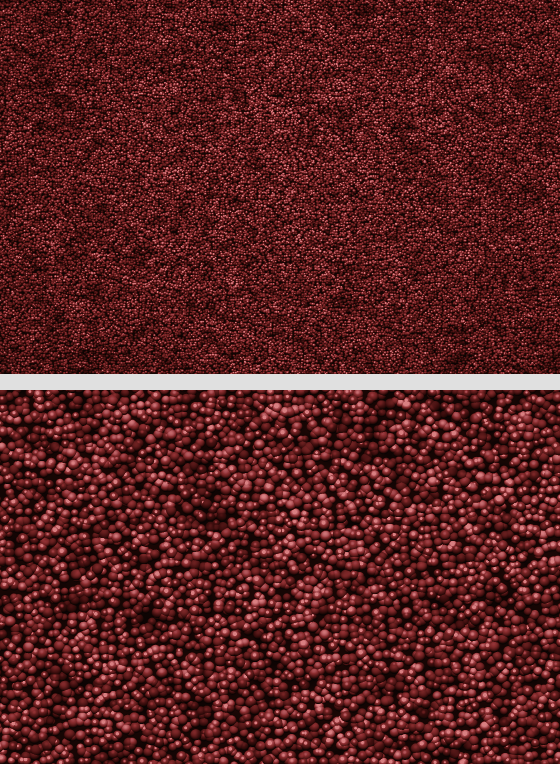
Top: the whole. Bottom: its middle third, enlarged.
Reproduce this texture procedurally as a WebGL 2 fragment shader.

```glsl
#version 300 es
precision highp float;
// Fine dark red granulate: small overlapping round beads lit from above.
// Each bead is a shaded dome in a jittered grid; stretched noise adds wavy
// clumps and crevices, and a tone ramp turns brightness into colour.

uniform vec2 u_resolution;
out vec4 fragColor;

const float BEADS_PER_HEIGHT = 148.0;
const int SAMPLES = 3;
const vec3 LIGHT = vec3(-0.08, 0.55, 0.83);

// Integer hash: three random values in 0..1 for a grid cell
vec3 hash3(vec2 cell, uint seed) {
  uvec3 v = uvec3(ivec3(ivec2(cell), 0)) + uvec3(4096u, 4096u, seed);
  v = v * 1664525u + 1013904223u;
  v.x += v.y * v.z;
  v.y += v.z * v.x;
  v.z += v.x * v.y;
  v ^= v >> 16u;
  v.x += v.y * v.z;
  v.y += v.z * v.x;
  v.z += v.x * v.y;
  return vec3(v >> 8u) / 16777216.0;
}

float valueNoise(vec2 p, uint seed) {
  vec2 cell = floor(p);
  vec2 f = fract(p);
  f = f * f * (3.0 - 2.0 * f);
  float low = mix(hash3(cell, seed).x, hash3(cell + vec2(1, 0), seed).x, f.x);
  float high = mix(hash3(cell + vec2(0, 1), seed).x, hash3(cell + 1.0, seed).x, f.x);
  return mix(low, high, f.y);
}

// Brightness of the topmost bead at p, one bead per grid cell
float beadTone(vec2 p, uint seed) {
  vec2 home = floor(p);
  float top = -1.0;
  float tone = 0.08;
  for (int y = -1; y <= 1; y++) {
    for (int x = -1; x <= 1; x++) {
      vec2 cell = home + vec2(x, y);
      vec3 place = hash3(cell, seed);
      vec3 look = hash3(cell, seed + 1u);
      float radius = mix(0.50, 0.78, place.z);
      vec2 n = (p - cell - mix(vec2(0.04), vec2(0.96), place.xy)) / radius;
      float d2 = dot(n, n);
      if (d2 >= 1.0) continue;
      float dome = sqrt(1.0 - d2);
      float height = dome * radius + 0.35 * look.x;
      if (height > top) {
        top = height;
        float diffuse = max(dot(vec3(n, dome), LIGHT), 0.0);
        float glint = smoothstep(0.45, 0.1, length(n - vec2(-0.1, 0.3)));
        tone = 0.04 + 0.49 * diffuse * mix(0.68, 1.32, look.y)
             + 0.6 * glint * look.z * look.z;
      }
    }
  }
  return tone;
}

// Small wavy clumps, wider than high, with thin darker crevices
float clumpShade(vec2 p) {
  vec2 sway = vec2(valueNoise(p * 12.0, 21u), valueNoise(p * 14.0, 22u)) - 0.5;
  vec2 q = p + sway * vec2(0.05, 0.05);
  float n = 0.45 * valueNoise(q * vec2(36.0, 74.0), 23u)
          + 0.55 * valueNoise(q * vec2(72.0, 125.0), 24u);
  float crevice = smoothstep(0.4, 0.2, n);
  return 1.02 + 0.75 * (n - 0.5) - 0.16 * crevice;
}

// Broad light: brighter towards the upper middle, falling off at the corners
float broadLight(vec2 uv, vec2 p) {
  vec2 c = (uv - vec2(0.54, 0.56)) * vec2(1.0, 0.9);
  float mottle = valueNoise(p * 5.0, 31u) - 0.5;
  return 1.08 - 0.5 * dot(c, c) + 0.04 * mottle;
}

// Colour ramp whose stops are ordered by their red value
vec3 toneColour(float tone) {
  vec3 stops[8] = vec3[8](
    vec3(0.03, 0.01, 0.01), vec3(0.12, 0.03, 0.02),
    vec3(0.23, 0.05, 0.05), vec3(0.33, 0.09, 0.09),
    vec3(0.43, 0.13, 0.13), vec3(0.55, 0.18, 0.19),
    vec3(0.63, 0.27, 0.29), vec3(0.85, 0.50, 0.51));
  vec3 colour = stops[0];
  for (int i = 1; i < 8; i++) {
    float from = stops[i - 1].r;
    colour = mix(colour, stops[i], clamp((tone - from) / (stops[i].r - from), 0.0, 1.0));
  }
  return colour;
}

void main() {
  vec2 uv = gl_FragCoord.xy / u_resolution;
  vec2 p = gl_FragCoord.xy / u_resolution.y;
  float shade = clumpShade(p) * broadLight(uv, p);

  // Average a grid of tones to smooth the bead edges, then colour the result
  float sum = 0.0;
  for (int j = 0; j < SAMPLES; j++) {
    for (int i = 0; i < SAMPLES; i++) {
      vec2 shift = (vec2(i, j) + 0.5) / float(SAMPLES) - 0.5;
      vec2 q = (gl_FragCoord.xy + shift) / u_resolution.y;
      sum += beadTone(q * BEADS_PER_HEIGHT, 3u);
    }
  }
  fragColor = vec4(toneColour(shade * sum / float(SAMPLES * SAMPLES)), 1.0);
}
```
